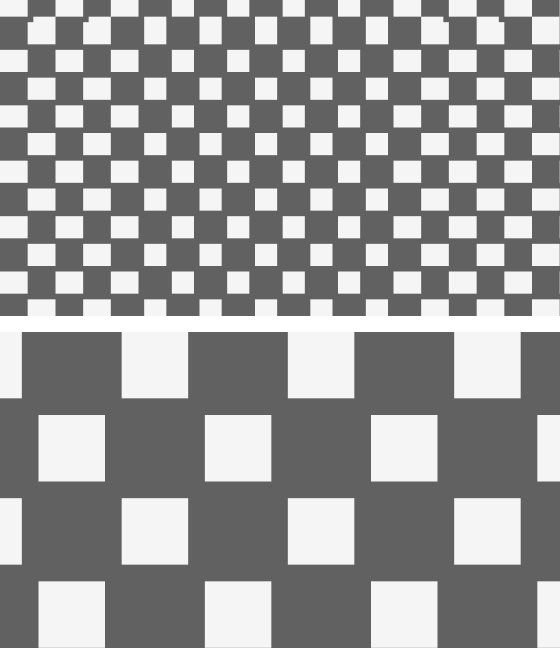
Top: the whole. Bottom: its middle third, enlarged.
Write a Shadertoy shader that draws this pattern.

```glsl
// Staggered light blocks on dark grey: narrow squares in the middle columns,
// full-width blocks towards both sides, and a taller notched row near the top.
// Each block is an interval test in a unit cell, smoothed by supersampling.

const float COLUMNS = 20.2105;   // cells across the canvas width

// 1 inside a light block, 0 on the ground; p is in cells, y running down
float blockMask(vec2 p) {
    // Columns right of the first five are shifted by the gap width
    float x = p.x < 5.0 ? p.x : max(p.x - 0.2, 4.0);
    float column = floor(x);
    if (p.x >= 5.0 && column < 5.0) return 0.0;
    float row = floor(p.y + 0.2);

    // Horizontal extent of the block within its cell
    bool middle = column > 4.5 && column < 13.5;
    float left = 0.0;
    float right = middle ? 0.8 : 1.0;

    // Strip that extends the second row upwards, with notched outer corners
    bool strip = p.y > 0.6 && p.y < 0.8;
    if (strip) {
        row = 1.0;
        if (column < 4.5) left = 0.2;
        else if (column < 18.5) right = 0.8;
    }

    bool inRow = strip || fract(p.y + 0.2) < 0.8;
    bool inColumn = fract(x) >= left && fract(x) < right;
    bool checker = mod(column + row, 2.0) < 0.5;
    return inRow && inColumn && checker ? 1.0 : 0.0;
}

void mainImage(out vec4 fragColor, in vec2 fragCoord) {
    // Average a 6 x 6 grid of samples across the pixel
    float coverage = 0.0;
    for (int j = 0; j < 6; j++) {
        for (int i = 0; i < 6; i++) {
            vec2 offset = (vec2(i, j) + 0.5) / 6.0 - 0.5;
            vec2 p = fragCoord + offset;
            p.y = iResolution.y - p.y;
            coverage += blockMask(p * COLUMNS / iResolution.x);
        }
    }
    vec3 ground = vec3(0.38);
    vec3 block = vec3(0.96);
    fragColor = vec4(mix(ground, block, coverage / 36.0), 1.0);
}
```
